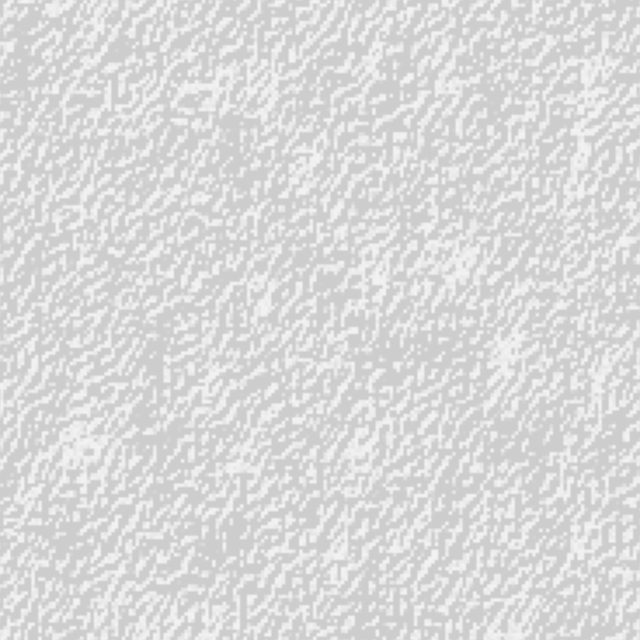
This texture is drawn by a Shadertoy shader. Its source:

```glsl
// Pale grey rough plaster: blocky light flecks slanting up to the right.

#define CELLS 184.0                      // blocks across the canvas
#define EDGE_SOFTNESS 0.45               // half width of block edges, in blocks
#define GRAIN_ANGLE 1.03                 // direction of the flecks, in radians
#define GRAIN_FREQ vec2(52.0, 86.0)      // along and across the flecks
#define RELIEF_SHIFT vec2(0.15, 0.75)    // light direction, in grain units
#define FINE_FREQ vec2(112.0, 124.0)     // small broken edges
#define PATCH_FREQ vec2(20.0, 7.0)       // tall bare and crowded patches
#define PATCH_STRENGTH 1.3
#define FLECK_LEVEL 0.10                 // higher means fewer flecks
#define FLECK_RAMP 0.07
#define BASE_COLOR vec3(0.804)
#define FLECK_COLOR vec3(0.950)

// Integer hash of a lattice point, from 0 to 1.
float hash(vec2 cell) {
    uvec2 q = uvec2(ivec2(cell)) * uvec2(1597u, 3571u);
    uint h = (q.x ^ (q.y << 7)) + q.y;
    h = (h ^ (h >> 15)) * 73244475u;
    h = (h ^ (h >> 13)) * 73244475u;
    h ^= h >> 16;
    return float(h & 65535u) / 65535.0;
}

// Dot product of a random unit gradient with the offset to its corner.
float cornerSlope(vec2 corner, vec2 offset) {
    float angle = 6.2832 * hash(corner);
    return dot(vec2(cos(angle), sin(angle)), offset);
}

float gradientNoise(vec2 p) {
    vec2 i = floor(p), f = p - i;
    vec2 w = f * f * f * (f * (f * 6.0 - 15.0) + 10.0);
    vec2 e = vec2(1.0, 0.0);
    float low = mix(cornerSlope(i, f), cornerSlope(i + e.xy, f - e.xy), w.x);
    float high = mix(cornerSlope(i + e.yx, f - e.yx),
                     cornerSlope(i + e.xx, f - e.xx), w.x);
    return mix(low, high, w.y);
}

// Lightness of one block: 0 for bare ground, 1 for a fleck.
float fleck(vec2 cell) {
    vec2 p = (cell + 0.5) / CELLS;
    float c = cos(GRAIN_ANGLE), s = sin(GRAIN_ANGLE);
    vec2 slanted = vec2(c * p.x + s * p.y, c * p.y - s * p.x) * GRAIN_FREQ + 131.7;

    // Side-lit relief: only slopes that face the light turn bright.
    float relief = gradientNoise(slanted) - gradientNoise(slanted + RELIEF_SHIFT);
    float fine = gradientNoise(p * FINE_FREQ + 207.3);

    // Signed square keeps most areas even and lets a few patches stand out.
    vec2 leaning = vec2(p.x - 0.2 * p.y, p.y);
    float coarse = gradientNoise(leaning * PATCH_FREQ + 53.4);
    float patchShift = PATCH_STRENGTH * coarse * abs(coarse);

    float height = relief + 0.5 * fine + patchShift;
    float tone = 1.0 - 0.35 * pow(hash(cell + 911.0), 2.0);
    return tone * smoothstep(FLECK_LEVEL - FLECK_RAMP, FLECK_LEVEL + FLECK_RAMP, height);
}

void mainImage(out vec4 fragColor, in vec2 fragCoord) {
    // Blend the four nearest blocks across a soft edge.
    vec2 p = fragCoord / iResolution.y * CELLS - 0.5;
    vec2 cell = floor(p);
    vec2 w = smoothstep(0.5 - EDGE_SOFTNESS, 0.5 + EDGE_SOFTNESS, p - cell);
    float low = mix(fleck(cell), fleck(cell + vec2(1.0, 0.0)), w.x);
    float high = mix(fleck(cell + vec2(0.0, 1.0)), fleck(cell + 1.0), w.x);

    fragColor = vec4(mix(BASE_COLOR, FLECK_COLOR, mix(low, high, w.y)), 1.0);
}
```
